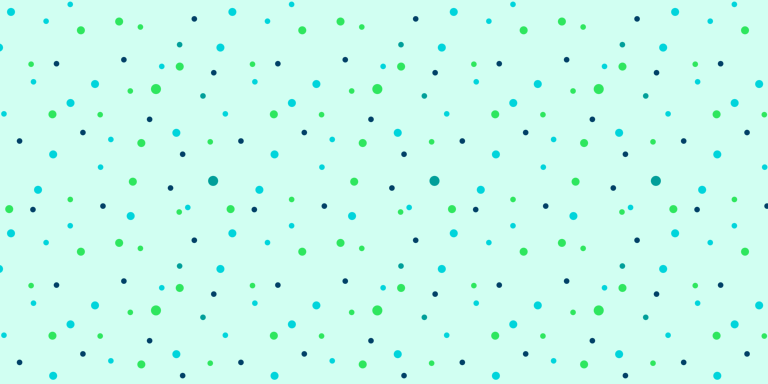
Give the GLSL for this pattern, as a Shadertoy shader.

```glsl
const vec3 MINT  = vec3(0.82, 1.00, 0.95);
const vec3 CYAN  = vec3(0.00, 0.83, 0.86);
const vec3 GREEN = vec3(0.18, 0.90, 0.37);
const vec3 NAVY  = vec3(0.00, 0.25, 0.40);
const vec3 TEAL  = vec3(0.00, 0.62, 0.60);

const float TILE_SIZE = 0.5765;   // side of one repeat, in canvas heights
const vec2 TILE_PHASE = vec2(0.99, 0.953);
const int DOT_COUNT = 45;
const int LATTICE_STEP = 19;      // gives near-hexagonal spacing
const int RANK_STEP = 11;         // spreads each colour over the tile
const float JITTER = 0.095;

const float SMALL  = 0.0125;
const float MEDIUM = 0.0180;
const float LARGE  = 0.0226;

vec2 hash21(float n) {
    vec3 q = fract(vec3(n) * vec3(0.1031, 0.1030, 0.0973));
    q += dot(q, q.yzx + 33.33);
    return fract((q.xx + q.yz) * q.zy);
}

// Jittered lattice that closes seamlessly on the unit tile
vec2 dotCentre(int index, int count, float jitter) {
    vec2 lattice = vec2(index, (index * LATTICE_STEP) % count) / float(count);
    return lattice + (hash21(float(index) + 7.0) - 0.5) * jitter;
}

// Shortest distance on the wrapped unit tile
float wrappedDistance(vec2 a, vec2 b) {
    return length(fract(a - b + 0.5) - 0.5);
}

// Ranks run through teal, navy, green, then cyan
vec3 dotColour(int rank) {
    if (rank < 3) return TEAL;
    if (rank < 14) return NAVY;
    return rank < 29 ? GREEN : CYAN;
}

float dotRadius(int rank) {
    if (rank == 0 || rank == 14) return LARGE;
    if (rank < 14) return SMALL;
    return rank % 2 == 0 ? MEDIUM : SMALL;
}

float discCoverage(float dist, float radius, float pixel) {
    return 1.0 - smoothstep(-0.75 * pixel, 0.75 * pixel, dist - radius);
}

vec3 dotTile(vec2 p, float pixel) {
    vec3 colour = MINT;
    for (int i = 0; i < DOT_COUNT; i++) {
        int rank = (i * RANK_STEP) % DOT_COUNT;
        float dist = wrappedDistance(p, dotCentre(i, DOT_COUNT, JITTER));
        float coverage = discCoverage(dist, dotRadius(rank), pixel);
        colour = mix(colour, dotColour(rank), coverage);
    }
    return colour;
}

void mainImage(out vec4 fragColor, in vec2 fragCoord) {
    float tilePixels = iResolution.y * TILE_SIZE;
    vec2 p = fragCoord / tilePixels - TILE_PHASE;
    fragColor = vec4(dotTile(p, 1.0 / tilePixels), 1.0);
}
```
